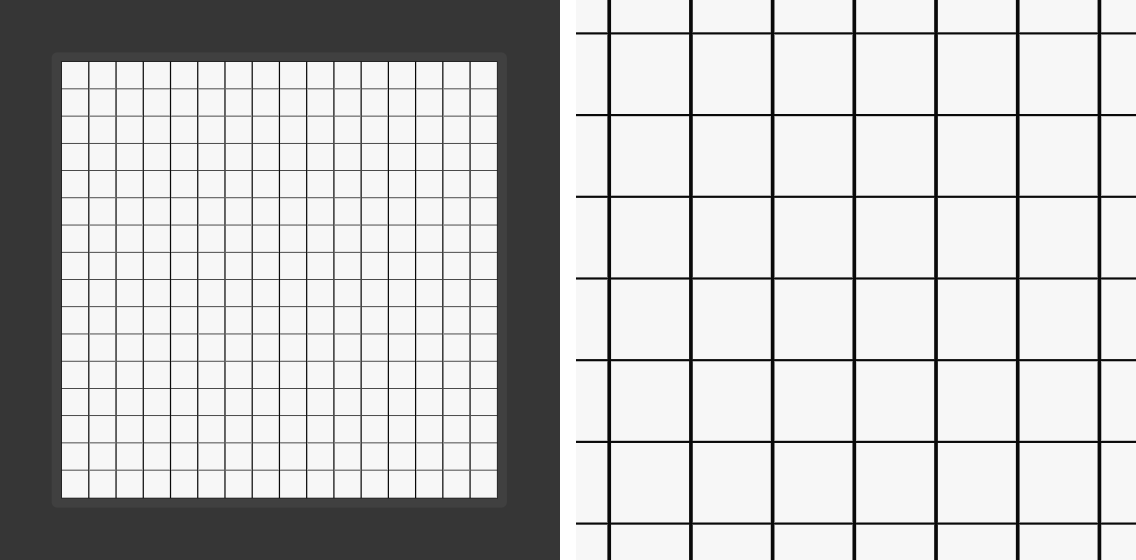
Left, the full canvas; right, a detail of the centre.
This pattern is drawn by a WebGL 2 fragment shader. Its source:

```glsl
#version 300 es
precision highp float;
// Draws a pale 16 by 16 ruled grid on a rounded dark panel over a plain dark ground.

uniform vec2 u_resolution;
out vec4 outColor;

// Layout, in units of the canvas
const float CELLS = 16.0;
const float CELL_SIZE = 0.04863;
const vec2 GRID_CENTER = vec2(0.499, 0.5009);
const vec2 SHEET_MIN = vec2(0.1100, 0.1105);
const vec2 SHEET_MAX = vec2(0.8880, 0.8900);
const vec2 PANEL_CENTER = vec2(0.4987, 0.5);
const float PANEL_HALF = 0.4064;
const float PANEL_RADIUS = 0.0100;

// Line widths: x for vertical lines, y for horizontal lines
const vec2 RULE_WIDTH = vec2(0.0022, 0.0013);
const float BORDER_WIDTH = 0.0014;

const vec3 GROUND_COLOR = vec3(0.212);
const vec3 PANEL_COLOR = vec3(0.251);
const vec3 SHEET_COLOR = vec3(0.969);
const vec3 LINE_COLOR = vec3(0.035);

// Signed distance to a box with rounded corners
float roundedBox(vec2 p, vec2 halfSize, float radius) {
    vec2 q = abs(p) - halfSize + radius;
    return length(max(q, 0.0)) + min(max(q.x, q.y), 0.0) - radius;
}

// Share of a pixel that lies inside a shape
float fillCoverage(float dist, float pixel) {
    return clamp(0.5 - dist / pixel, 0.0, 1.0);
}

// Share of a pixel covered by a line, exact for lines thinner than a pixel
float lineCoverage(float dist, float width, float pixel) {
    float nearSide = max(dist - 0.5 * pixel, -0.5 * width);
    float farSide = min(dist + 0.5 * pixel, 0.5 * width);
    return clamp((farSide - nearSide) / pixel, 0.0, 1.0);
}

void main() {
    vec2 uv = gl_FragCoord.xy / u_resolution;
    float pixel = 1.0 / min(u_resolution.x, u_resolution.y);

    // Panel
    float panelDist = roundedBox(uv - PANEL_CENTER, vec2(PANEL_HALF), PANEL_RADIUS);
    vec3 color = mix(GROUND_COLOR, PANEL_COLOR, fillCoverage(panelDist, pixel));

    // Sheet
    vec2 sheetCenter = 0.5 * (SHEET_MIN + SHEET_MAX);
    vec2 sheetHalf = 0.5 * (SHEET_MAX - SHEET_MIN);
    float sheetDist = roundedBox(uv - sheetCenter, sheetHalf, 0.0);
    float sheet = fillCoverage(sheetDist, pixel);
    color = mix(color, SHEET_COLOR, sheet);

    // Inner rules: nearest line on each axis, without the outer edges
    vec2 cell = (uv - GRID_CENTER) / CELL_SIZE;
    float lastRule = 0.5 * CELLS - 1.0;
    vec2 nearestRule = clamp(floor(cell + 0.5), -lastRule, lastRule);
    vec2 ruleDist = abs(cell - nearestRule) * CELL_SIZE;
    float vertical = lineCoverage(ruleDist.x, RULE_WIDTH.x, pixel);
    float horizontal = lineCoverage(ruleDist.y, RULE_WIDTH.y, pixel);
    color = mix(color, LINE_COLOR, max(vertical, horizontal) * sheet);

    // Thin border around the sheet
    float border = lineCoverage(abs(sheetDist), BORDER_WIDTH, pixel);
    color = mix(color, LINE_COLOR, border);

    outColor = vec4(color, 1.0);
}
```
